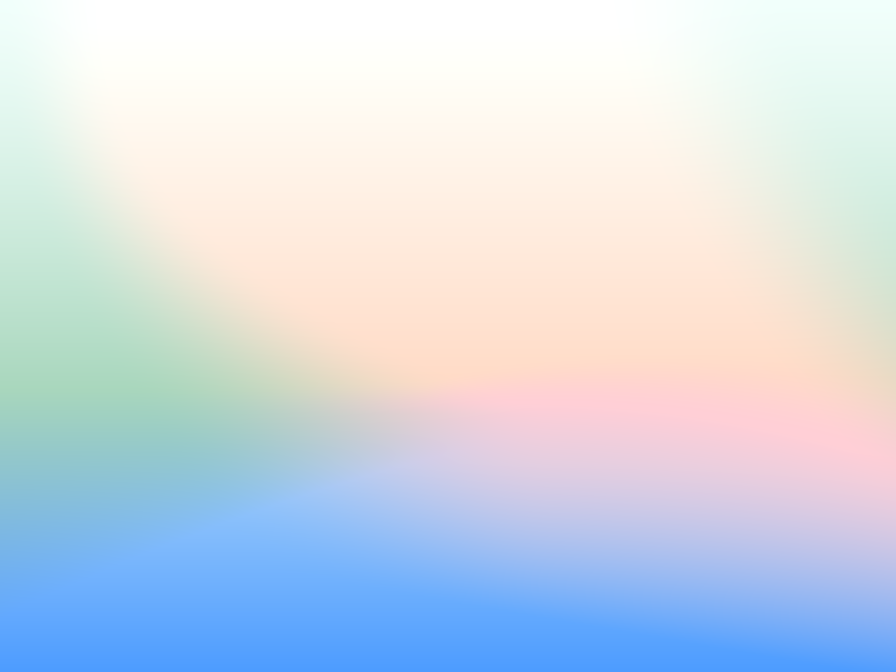
This background is drawn by a WebGL 1 fragment shader. Its source:

```glsl
precision highp float;

uniform vec2 u_resolution;

// Linear progress from a to b, clamped to 0..1
float ramp(float a, float b, float x) {
  return clamp((x - a) / (b - a), 0.0, 1.0);
}

// Pale mint at the top, sage at mid height, teal below
vec3 greenLayer(float depth) {
  vec3 upper = mix(vec3(0.945, 1.0, 0.985), vec3(0.66, 0.84, 0.74),
                   pow(ramp(0.0, 0.58, depth), 1.3));
  return mix(upper, vec3(0.40, 0.66, 0.88), ramp(0.58, 0.88, depth));
}

vec3 blueLayer(float depth) {
  return mix(vec3(0.62, 0.80, 0.98), vec3(0.30, 0.61, 1.0), ramp(0.69, 1.0, depth));
}

// White to peach, turning pink just above the curved ridge
vec3 warmLayer(float x, float depth, float ridge) {
  vec3 peach = vec3(1.0, mix(vec2(1.0), vec2(0.86, 0.78),
                            vec2(ramp(0.10, 0.56, depth), ramp(0.04, 0.56, depth))));
  float pinkStart = min(0.52 + 0.6 * (x - 0.75) * (x - 0.75), 0.565);
  return mix(peach, vec3(1.0, 0.81, 0.84), smoothstep(pinkStart, ridge + 0.005, depth));
}

void main() {
  vec2 uv = gl_FragCoord.xy / u_resolution;
  float x = uv.x;
  float depth = 1.0 - uv.y;
  float depthSq = depth * depth;

  vec3 green = greenLayer(depth);
  vec3 blue = blueLayer(depth);

  // Left side: green sinking into a slanted blue edge
  float blueEdge = 0.92 - 0.64 * x + 0.3 * x * x;
  float coolFade = ramp(min(0.62, blueEdge - 0.08), blueEdge, depth);
  vec3 cool = mix(green, blue, coolFade * coolFade);

  // Centre and right: warm light, a green corner, then a fade to blue
  float rightOfCentre = max(x - 0.58, 0.0);
  float ridge = 0.6 + 0.5 * rightOfCentre * rightOfCentre + 0.1 * max(0.5 - x, 0.0);
  vec3 warm = warmLayer(x, depth, ridge);
  float corner = smoothstep(0.66 + 0.15 * depth + 0.4 * depthSq,
                            0.88 + 0.25 * depth + 0.7 * depthSq, x);
  warm = mix(warm, green, corner);
  warm = mix(warm, blue, ramp(ridge, 0.78 + 0.23 * x, depth));

  // Curved soft boundary between the two sides, wider further down
  float warmth = smoothstep(0.4 * depthSq,
                            min(0.12 + 1.68 * pow(depth, 2.5), 0.62), x);
  gl_FragColor = vec4(mix(cool, warm, warmth), 1.0);
}
```
